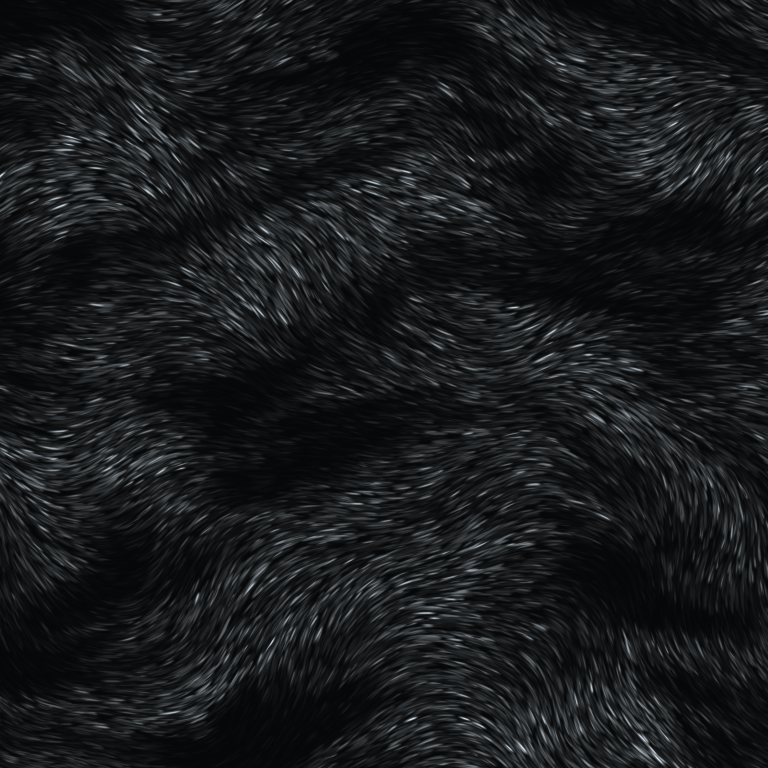
This texture is drawn by a Shadertoy shader. Its source:

```glsl
// Dense black fur: short tapered hairs combed along a swirling flow, in light and dark patches.

const float TAU = 6.2831853;
const float CELL = 0.022;            // grid step; must exceed the half length of a hair
const int HAIRS_PER_CELL = 15;
const float HAIR_WIDTH = 0.00135;
const float HALF_LENGTH_MIN = 0.010;
const float HALF_LENGTH_MAX = 0.021;
const float ANGLE_JITTER = 0.22;
const float ROOT_LIGHT = 0.028;      // light between and under the hairs
const float SHEEN = 0.40;            // light of the paler hairs
const float GLINT = 0.50;            // extra light of the rare brightest hairs
const vec3 TINT = vec3(0.94, 1.0, 1.04);

vec4 hash4(vec3 seed) {
    vec4 h = fract(seed.xyzx * vec4(0.1031, 0.1030, 0.0973, 0.1099));
    h += dot(h, h.wzxy + 33.33);
    return fract((h.xxyz + h.yzzw) * h.zywx);
}

// Combing angle in radians: broad swirls with a finer waver.
float flowAngle(vec2 p) {
    p += 0.025 * sin(TAU * p.yx * vec2(2.0, 3.0) + vec2(0.7, 2.1));
    float swirl = 0.90 * cos(TAU * (p.x - 0.38)) * cos(TAU * (p.y - 0.18));
    swirl += 0.50 * cos(2.0 * TAU * (p.x - 0.42)) * cos(TAU * (p.y - 0.88));
    swirl -= 0.30 * cos(TAU * (p.x - 0.85));
    swirl += 0.22 * sin(TAU * (2.0 * p.x + 3.0 * p.y)) + 0.12 * sin(TAU * (4.0 * p.x - 3.0 * p.y));
    return swirl - 0.15;
}

// Patchy lightness of the coat, from warped layered sines.
float coatTone(vec2 p) {
    vec2 q = p * vec2(8.0, 15.0) + 1.3;
    float sum = 0.0;
    float amp = 0.5;
    for (int i = 0; i < 4; i++) {
        q += 0.9 * sin(q.yx * 0.8 + float(i));
        sum += amp * sin(q.x) * sin(q.y);
        q = mat2(0.8, 0.6, -0.6, 0.8) * q * 1.75 + 3.1;
        amp *= 0.68;
    }
    return mix(0.06, 1.0, smoothstep(-0.55, 0.65, sum));
}

void mainImage(out vec4 fragColor, in vec2 fragCoord) {
    vec2 p = fragCoord / iResolution.y;
    float width = max(HAIR_WIDTH, 0.65 / iResolution.y);

    // Local angle and its slope, used to bend each hair along the flow.
    float angle = flowAngle(p);
    const float STEP = 0.008;
    vec2 slope = vec2(flowAngle(p + vec2(STEP, 0.0)) - angle,
                      flowAngle(p + vec2(0.0, STEP)) - angle) / STEP;

    vec2 home = floor(p / CELL);
    float light = ROOT_LIGHT;

    // Paint hairs layer by layer, in the same order everywhere.
    for (int layer = 0; layer < HAIRS_PER_CELL; layer++)
    for (int j = -1; j <= 1; j++)
    for (int i = -1; i <= 1; i++) {
        vec2 cell = home + vec2(i, j);
        vec4 rnd = hash4(vec3(cell + 17.0, float(layer) * 7.0 + 3.0));
        vec2 center = (cell + rnd.xy) * CELL;
        vec2 d = p - center;

        float chord = angle - 0.5 * dot(slope, d) + ANGLE_JITTER * (rnd.z - 0.5);
        vec2 dir = vec2(cos(chord), sin(chord));
        float halfLength = mix(HALF_LENGTH_MIN, HALF_LENGTH_MAX, fract(rnd.z * 13.7));
        float along = dot(d, dir) / halfLength;
        float across = (d.y * dir.x - d.x * dir.y) / width;
        if (abs(along) > 1.0 || abs(across) > 2.5) continue;

        float taper = smoothstep(-1.0, 0.1, along) * (1.0 - smoothstep(0.35, 1.0, along));
        float cover = taper * exp(-across * across);

        // Few hairs are pale, and fewer still catch a glint.
        float shine = rnd.w;
        float hairLight = 0.05 + SHEEN * shine * shine + GLINT * pow(shine, 24.0);
        hairLight = 0.022 + coatTone(center) * hairLight;
        light = mix(light, hairLight, cover);
    }

    fragColor = vec4(light * TINT + vec3(-0.002, 0.0, 0.002), 1.0);
}
```
